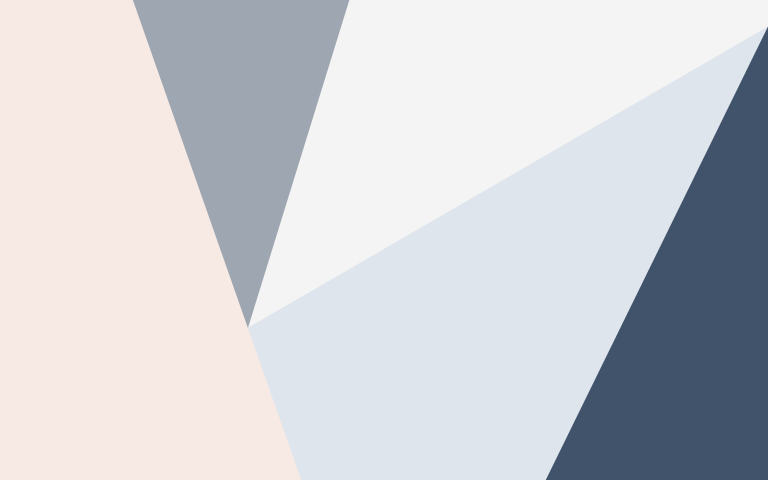
Give the GLSL for this background, as a Shadertoy shader.

```glsl
// Flat geometric backdrop of five angular colour fields.
// Each field is a half-plane bounded by a line through two points;
// painting them back to front leaves the wedges and triangles.

const float ASPECT = 1.6;

const vec3 ICE   = vec3(0.871, 0.898, 0.925);
const vec3 WHITE = vec3(0.956, 0.956, 0.956);
const vec3 SLATE = vec3(0.620, 0.651, 0.694);
const vec3 BLUSH = vec3(0.969, 0.918, 0.894);
const vec3 NAVY  = vec3(0.255, 0.322, 0.420);

// Signed distance to the line from a to b, positive on its left side.
float leftOfLine(vec2 p, vec2 a, vec2 b) {
    vec2 dir = normalize(b - a);
    vec2 rel = p - a;
    return dir.x * rel.y - dir.y * rel.x;
}

// Paints the left side of the line over the base, with a soft edge.
vec3 paintLeft(vec3 base, vec3 paint, vec2 p, vec2 a, vec2 b, float pixel) {
    float coverage = clamp(leftOfLine(p, a, b) / pixel + 0.5, 0.0, 1.0);
    return mix(base, paint, coverage);
}

void mainImage(out vec4 fragColor, in vec2 fragCoord) {
    // Canvas units: height is 1, width is ASPECT
    vec2 p = fragCoord / iResolution.xy * vec2(ASPECT, 1.0);
    float pixel = 1.0 / iResolution.y;

    // Corners shared by the fields
    vec2 junction    = vec2(0.5167, 0.3172);
    vec2 rightCorner = vec2(1.6, 0.9448);
    vec2 slateTop    = vec2(0.7278, 1.0);
    vec2 blushTop    = vec2(0.2768, 1.0);
    vec2 blushBottom = vec2(0.6275, 0.0);
    vec2 navyBottom  = vec2(1.1370, 0.0);

    // Fields from back to front
    vec3 color = ICE;
    color = paintLeft(color, WHITE, p, junction, rightCorner, pixel);
    color = paintLeft(color, SLATE, p, junction, slateTop, pixel);
    color = paintLeft(color, BLUSH, p, blushBottom, blushTop, pixel);
    color = paintLeft(color, NAVY, p, rightCorner, navyBottom, pixel);

    fragColor = vec4(color, 1.0);
}
```
